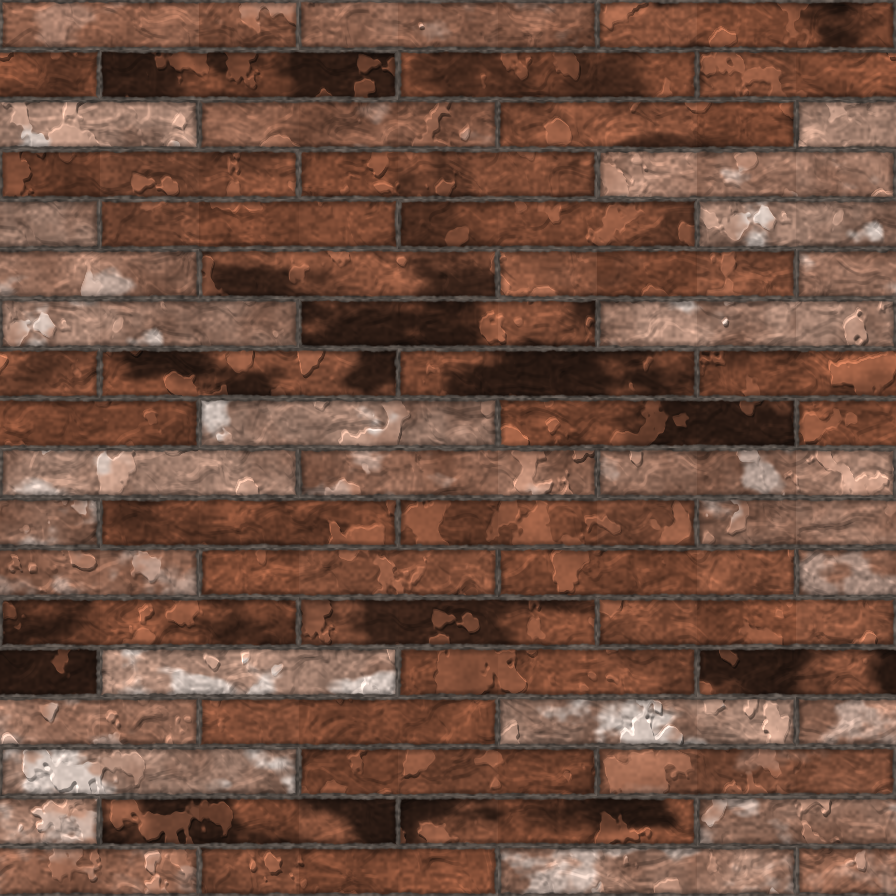
This texture is drawn by a WebGL 2 fragment shader. Its source:

```glsl
#version 300 es
precision highp float;
// Long, thin weathered bricks in a third-step running bond with grey joints.
// Each brick hashes its own tone, soot and lime; terraced fractal noise, lit
// from the upper left, carves the split stone face.

#define COLS 3.0          // bricks across
#define ROWS 18.0         // courses up
#define JOINT 0.0062      // joint width, canvas units
#define RAGGED 0.0030     // wobble of the brick edges
#define RELIEF 1.5        // strength of the carved shading
#define GRAIN 0.30        // strength of the fine grit
#define SOOT 0.88         // darkness of burnt patches
#define CHIPS 0.635       // noise level above which flat chips appear

uniform vec2 u_resolution;
out vec4 fragColor;

const vec3 CLAY = vec3(0.48, 0.285, 0.20);
const vec3 PALE = vec3(0.62, 0.49, 0.425);
const vec3 BURNT = vec3(0.12, 0.075, 0.055);
const vec3 LIME = vec3(0.86, 0.81, 0.78);
const vec3 MORTAR = vec3(0.36, 0.325, 0.30);

float hash(vec2 p) {
    return fract(sin(dot(p, vec2(127.1, 311.7))) * 43758.5453);
}

float noise(vec2 p) {
    vec2 i = floor(p), f = fract(p);
    f = f * f * (3.0 - 2.0 * f);
    return mix(mix(hash(i), hash(i + vec2(1, 0)), f.x),
               mix(hash(i + vec2(0, 1)), hash(i + vec2(1, 1)), f.x), f.y);
}

float fbm(vec2 p) {
    float sum = 0.0, amp = 0.533;
    for (int i = 0; i < 4; i++) {
        sum += amp * noise(p);
        p = mat2(1.6, 1.2, -1.2, 1.6) * p + 7.3;
        amp *= 0.5;
    }
    return sum;
}

// Flat, lighter flakes on the face
float chipMask(vec2 q) {
    return smoothstep(CHIPS, CHIPS + 0.03, fbm(q * vec2(1.5, 1.3) + 31.0));
}

// Split stone: warped noise partly cut into terraces, levelled on the chips
float stoneHeight(vec2 q) {
    vec2 warp = vec2(noise(q * 2.1 + 5.0), noise(q * 2.1 + 19.0));
    float n = fbm(q * vec2(1.2, 1.9) + 0.8 * warp);
    float steps = n * 6.0;
    float terrace = (floor(steps) + smoothstep(0.3, 0.7, fract(steps))) / 6.0;
    return mix(mix(n, terrace, 0.55), 0.62, chipMask(q));
}

void main() {
    vec2 uv = gl_FragCoord.xy / u_resolution;

    // Brick layout: every course shifts by a third of a brick
    float row = floor(uv.y * ROWS);
    float along = uv.x * COLS - mod(2.0 - row, 3.0) / 3.0;
    vec2 id = vec2(mod(floor(along), COLS), row);
    vec2 cell = vec2(fract(along), fract(uv.y * ROWS));
    vec2 size = 1.0 / vec2(COLS, ROWS);

    // Brick-local coordinates, one unit per course, seeded per brick
    vec2 seed = 40.0 * vec2(hash(id + 3.1), hash(id + 8.7));
    vec2 q = cell * size * ROWS + seed;

    // Distance inside the ragged brick edge
    vec2 inset = (0.5 - abs(cell - 0.5)) * size;
    float ragged = RAGGED * (fbm(q * 5.0) - 0.5) + 0.0012 * (noise(q * 15.0) - 0.5);
    float edge = min(inset.x, inset.y) - 0.5 * JOINT + ragged;

    // Tone of the whole brick, with faint steps between its thirds
    float tone = hash(id + 0.37);
    float third = hash(vec2(id.x * 3.0 + floor(cell.x * 3.0), row + 50.0)) - 0.5;
    float pale = smoothstep(0.45, 0.95, tone);
    float burnt = smoothstep(0.48, 0.08, tone);
    float mottle = fbm(q * 1.1 + 11.0);

    vec3 face = mix(CLAY, PALE, clamp(pale * (0.55 + mottle) + 0.2 * third, 0.0, 1.0));
    face *= 1.0 + 0.12 * third + 0.5 * (mottle - 0.5);

    // Chips, soot and lime bloom
    float chip = chipMask(q);
    face = mix(face, face * 1.22 + 0.02, chip);
    float soot = smoothstep(0.38, 0.62, fbm(q * vec2(0.7, 1.1) + 23.0));
    face = mix(face, BURNT, SOOT * soot * (0.12 + 0.88 * burnt) * (1.0 - 0.5 * chip));
    float bloom = smoothstep(0.60, 0.74, fbm(q * vec2(0.9, 1.2) + 47.0) + 0.08 * chip);
    face = mix(face, LIME, bloom * pale * 0.85);

    // Relief and grit
    vec2 toLight = 0.04 * vec2(-0.45, 0.9);
    float slope = stoneHeight(q + toLight) - stoneHeight(q - toLight);
    float grit = noise(q * 13.0) - 0.5;
    face *= 1.0 - clamp(RELIEF * slope, -0.28, 0.48);
    face *= 1.0 + GRAIN * grit * (1.0 - 0.6 * chip);
    face *= mix(0.68, 1.0, smoothstep(0.0, 0.007, edge));

    // Joints, speckled and slightly shaded beside the bricks
    vec3 joint = MORTAR * (0.95 + 0.5 * grit + 0.3 * (noise(q * 6.0) - 0.5));
    joint *= mix(1.0, 0.8, smoothstep(-0.003, 0.0, edge));

    float blur = max(0.0012, 0.7 / u_resolution.y);
    fragColor = vec4(mix(joint, face, smoothstep(-blur, blur, edge)), 1.0);
}
```
